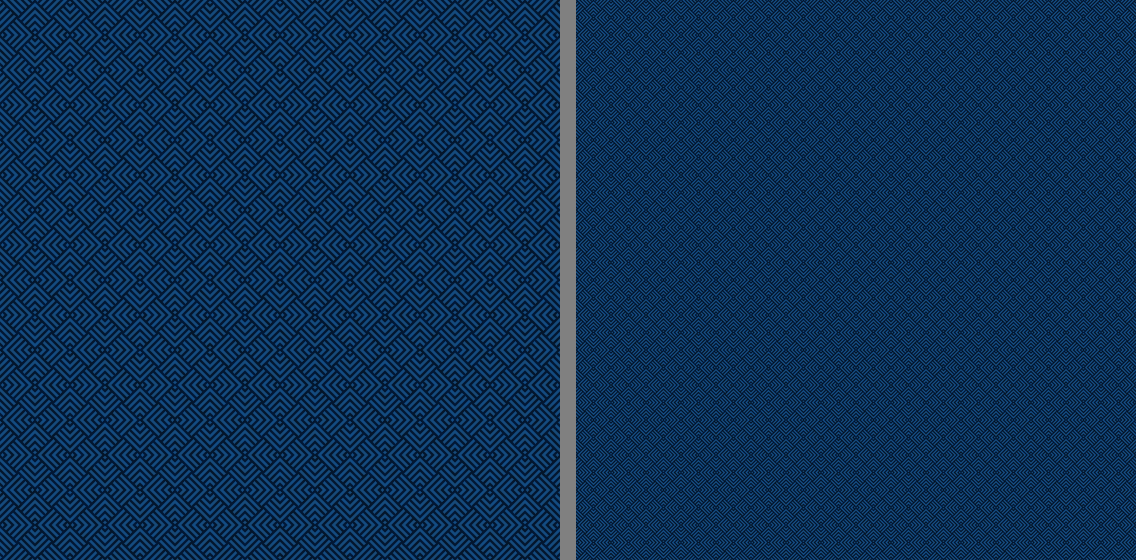
Left: one tile. Right: repeated 2 by 2.
Write a Shadertoy shader that draws this pattern.

```glsl
const float REPEATS = 8.0;        // full motifs across and down
const float BANDS = 5.0;          // nested chevrons in each diamond
const float LINE_WIDTH = 0.54;    // chevron thickness as a share of its pitch
const float INNER_GAP = 0.09;     // ground before the first chevron, same unit
const float TINT_AMOUNT = 0.4;    // strength of the uneven dye
const vec3 LINE_PURE = vec3(0.066, 0.300, 0.530);
const vec3 LINE_DULL = vec3(0.094, 0.285, 0.455);
const vec3 GROUND_PURE = vec3(0.006, 0.096, 0.225);
const vec3 GROUND_DULL = vec3(0.018, 0.078, 0.145);
const float TAU = 6.2831853;

// Diamond-local coordinates, measured from the corner the chevrons grow from.
vec2 diamondCoords(vec2 p) {
    vec2 diagonal = vec2(p.x + p.y, p.x - p.y);
    vec2 cell = floor(diagonal);
    vec2 local = diagonal - cell;
    // Parity mirrors each axis, giving four chevron directions
    return mix(1.0 - local, local, mod(cell.yx, 2.0));
}

// Signed distance in band units, positive inside a chevron.
float chevrons(vec2 corner) {
    vec2 q = corner * BANDS;
    float outer = max(q.x, q.y);
    float center = INNER_GAP + 0.5 * LINE_WIDTH;
    float band = 0.5 * LINE_WIDTH - abs(fract(outer - center + 0.5) - 0.5);
    float openEnd = min(q.x, q.y) - INNER_GAP;
    float lastEdge = BANDS - 1.0 + INNER_GAP + LINE_WIDTH - outer;
    return min(band, min(openEnd, lastEdge));
}

// Layered sines with whole frequencies, so the tint wraps at the edges.
float dyeTint(vec2 uv) {
    float a = sin(TAU * (37.0 * uv.x + 5.0 * uv.y));
    float b = sin(TAU * (43.0 * uv.y - 7.0 * uv.x) + a);
    float c = sin(TAU * (19.0 * uv.x + 23.0 * uv.y) + b);
    return 0.5 + TINT_AMOUNT * (a + b + c) / 3.0;
}

void mainImage(out vec4 fragColor, in vec2 fragCoord) {
    vec2 uv = fragCoord / iResolution.xy;
    float nodes = 2.0 * REPEATS;

    // Edge smoothing over one pixel, expressed in band units
    float pixel = BANDS * nodes * sqrt(2.0) / min(iResolution.x, iResolution.y);
    float coverage = clamp(chevrons(diamondCoords(uv * nodes)) / pixel + 0.5, 0.0, 1.0);

    // Dyed ground and lines
    float tint = dyeTint(uv);
    vec3 ground = mix(GROUND_DULL, GROUND_PURE, tint);
    vec3 line = mix(LINE_DULL, LINE_PURE, tint);
    fragColor = vec4(mix(ground, line, coverage), 1.0);
}
```
